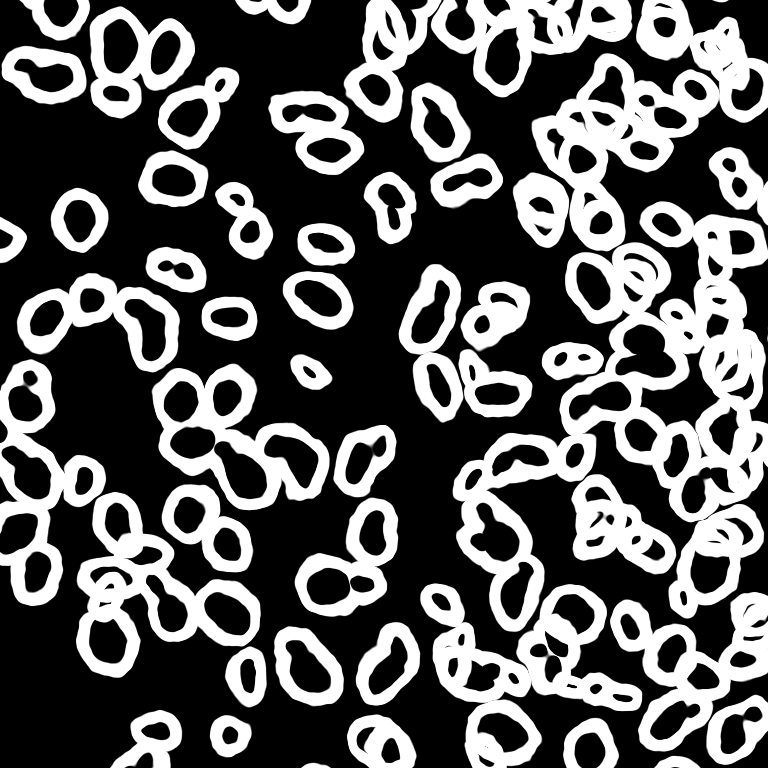
Reproduce this pattern procedurally as a Shadertoy shader.

```glsl
const vec3 BACKGROUND = vec3(0.0);
const vec3 OUTLINE = vec3(1.0);
const float HALF_STROKE = 0.008;

vec3 hash33(vec3 p) {
    p = fract(p * vec3(0.1031, 0.1030, 0.0973));
    p += dot(p, p.yxz + 33.33);
    return fract((p.xxy + p.yxx) * p.zyx);
}

// Smoothly interpolated vector noise in -1..1
vec2 noise2(vec2 p, float seed) {
    vec2 i = floor(p), f = fract(p);
    f = f * f * (3.0 - 2.0 * f);
    vec2 a = hash33(vec3(i, seed)).xy;
    vec2 b = hash33(vec3(i + vec2(1, 0), seed)).xy;
    vec2 c = hash33(vec3(i + vec2(0, 1), seed)).xy;
    vec2 d = hash33(vec3(i + vec2(1, 1), seed)).xy;
    return 2.0 * mix(mix(a, b, f.x), mix(c, d, f.x), f.y) - 1.0;
}

float smoothMin(float a, float b, float k) {
    float h = max(k - abs(a - b), 0.0) / k;
    return min(a, b) - 0.25 * h * h * k;
}

// Approximate signed distance to an ellipse rotated by angle
float ellipse(vec2 p, vec2 radii, float angle) {
    float c = cos(angle), s = sin(angle);
    vec2 q = vec2(c * p.x + s * p.y, c * p.y - s * p.x) + 1e-6;
    float k0 = length(q / radii);
    float k1 = length(q / (radii * radii));
    return k0 * (k0 - 1.0) / k1;
}

// One cell body, sometimes with a second lobe that gives a pinched waist
float cellBody(vec2 p, float scale, vec3 shape, vec3 lobe) {
    float angle = 2.0 + 2.4 * (shape.x - 0.5);
    float size = scale * mix(0.012, 0.036, sqrt(shape.y));
    vec2 radii = size * vec2(1.15, mix(0.7, 1.0, shape.z));
    float d = ellipse(p, radii, angle);
    if (lobe.x < 0.42) {
        float turn = angle + 1.6 * (lobe.y - 0.5);
        vec2 offset = scale * mix(0.034, 0.042, lobe.z) * vec2(cos(turn), sin(turn));
        vec2 lobeRadii = scale * mix(0.016, 0.024, lobe.y) * vec2(1.1, 0.9);
        d = smoothMin(d, ellipse(p - offset, lobeRadii, turn + 0.6), 0.012);
    }
    return d;
}

// Share of occupied grid places, growing from left to right
float occupancy(vec2 p, float low, float high) {
    return mix(low, high, smoothstep(0.35, 0.9, p.x));
}

// Union of scattered bodies, one candidate per grid place
float cellLayer(vec2 p, float count, float scale, float low, float high, float seed) {
    vec2 home = floor(p * count);
    float d = 1.0;
    for (int y = -1; y <= 1; y++)
    for (int x = -1; x <= 1; x++) {
        vec2 id = home + vec2(x, y);
        vec3 place = hash33(vec3(id + 40.0, seed));
        vec2 center = (id + 0.5 + 0.8 * (place.xy - 0.5)) / count;
        if (place.z > occupancy(center, low, high)) continue;
        vec3 shape = hash33(vec3(id + 40.0, seed + 11.0));
        vec3 lobe = hash33(vec3(id + 40.0, seed + 23.0));
        d = min(d, cellBody(p - center, scale, shape, lobe));
    }
    return d;
}

void mainImage(out vec4 fragColor, in vec2 fragCoord) {
    float unit = min(iResolution.x, iResolution.y);
    vec2 uv = fragCoord / unit;

    // Irregular contours: broad bends plus fine roughness
    vec2 p = uv + 0.0055 * noise2(uv * 32.0 + 50.0, 3.0)
                + 0.0012 * noise2(uv * 120.0 + 50.0, 7.0);

    // Bodies merge within a layer; outlines cross between layers
    float main = cellLayer(p, 11.0, 1.0, 0.72, 0.85, 5.0);
    float crowd = cellLayer(p, 13.0, 0.82, 0.04, 0.72, 31.0);
    float outline = min(abs(main), abs(crowd)) - HALF_STROKE;

    float edge = 0.75 / unit;
    float ink = 1.0 - smoothstep(-edge, edge, outline);
    fragColor = vec4(mix(BACKGROUND, OUTLINE, ink), 1.0);
}
```
